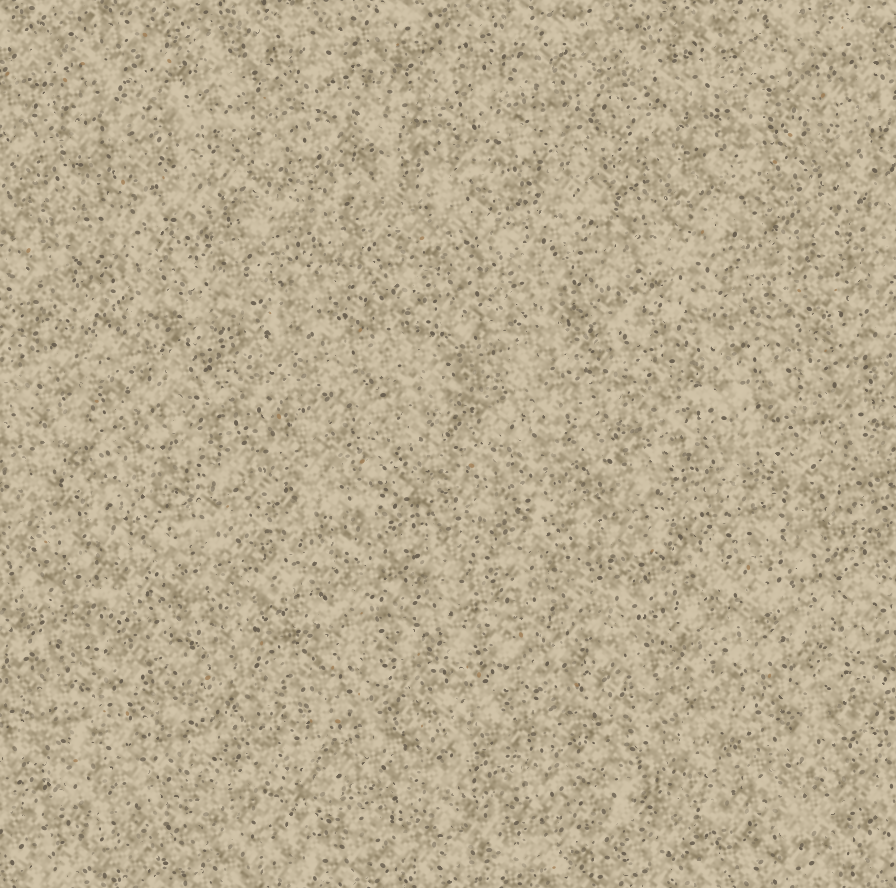
Give the GLSL for this texture, as a Shadertoy shader.

```glsl
// Fine sandy stone: warm beige ground, mottled by layered value noise,
// with tiny clustered dark grains and rare rust ones scattered over it.
// All lengths are fractions of the canvas height.

// Integer hash: three random values in 0..1 for a lattice cell
vec3 hash3(ivec2 cell, uint seed) {
    uvec3 v = uvec3(uvec2(cell + 4096), seed) * 1664525u + 1013904223u;
    v.x += v.y * v.z; v.y += v.z * v.x; v.z += v.x * v.y;
    v ^= v >> 16u;
    v.x += v.y * v.z; v.y += v.z * v.x; v.z += v.x * v.y;
    return vec3(v >> 8u) / 16777216.0;
}

float valueNoise(vec2 p, uint seed) {
    ivec2 cell = ivec2(floor(p));
    vec2 f = fract(p);
    f = f * f * (3.0 - 2.0 * f);
    float a = hash3(cell, seed).x;
    float b = hash3(cell + ivec2(1, 0), seed).x;
    float c = hash3(cell + ivec2(0, 1), seed).x;
    float d = hash3(cell + ivec2(1, 1), seed).x;
    return mix(mix(a, b, f.x), mix(c, d, f.x), f.y);
}

// Jittered uneven grains; x is dark coverage, y is rust coverage
vec2 grains(vec2 p, float density, float blur, uint seed) {
    ivec2 home = ivec2(floor(p));
    vec2 cover = vec2(0.0);
    for (int j = -1; j <= 1; j++) {
        for (int i = -1; i <= 1; i++) {
            ivec2 cell = home + ivec2(i, j);
            vec3 place = hash3(cell, seed);
            vec3 kind = hash3(cell, seed + 1u);
            // Stretch each grain along its own random direction
            vec2 offset = p - vec2(cell) - place.xy;
            float angle = 6.2832 * kind.z;
            float along = dot(offset, vec2(cos(angle), sin(angle)));
            float size = sqrt(dot(offset, offset) - 0.5 * along * along);
            float radius = mix(0.13, 0.31, place.z);
            float shape = 1.0 - smoothstep(radius - blur, radius + blur, size);
            float dark = step(kind.x, density) * mix(0.25, 0.95, kind.y);
            float rust = step(0.997, kind.x) * 0.7;
            cover = max(cover, shape * vec2(dark, rust));
        }
    }
    return cover;
}

void mainImage(out vec4 fragColor, in vec2 fragCoord) {
    vec2 uv = fragCoord / iResolution.y;
    float pixel = 1.0 / iResolution.y;
    vec2 turned = mat2(0.8, 0.6, -0.6, 0.8) * uv + 2.0;

    // Mottling: small, slightly flattened patches and crumbs
    vec2 flattened = uv * vec2(0.8, 1.0);
    float patches = valueNoise(flattened * 58.0 + 3.7, 2u) - 0.5;
    float crumbs = valueNoise(turned * 112.0, 3u) - 0.5;
    float mottle = 0.075 * patches + 0.12 * crumbs;

    // Sand grain, calmer in the pale patches
    float sand = valueNoise(turned * 265.0, 4u) - 0.5;
    float shade = 0.066 + mottle + sand * clamp(0.2 + 1.5 * mottle, 0.08, 0.32);
    shade = max(shade, 0.3 * shade);
    vec3 color = vec3(0.81, 0.757, 0.65) - shade * vec3(1.0, 1.0, 1.02);

    // Scattered grains, denser where the ground is dark
    float density = clamp(0.27 + 4.0 * mottle, 0.06, 0.6);
    vec2 speck = grains(uv * 132.0, density, 0.55 * pixel * 132.0, 11u);
    color = mix(color, vec3(0.40, 0.36, 0.30), speck.x);
    color = mix(color, vec3(0.62, 0.47, 0.30), speck.y);

    fragColor = vec4(color, 1.0);
}
```
